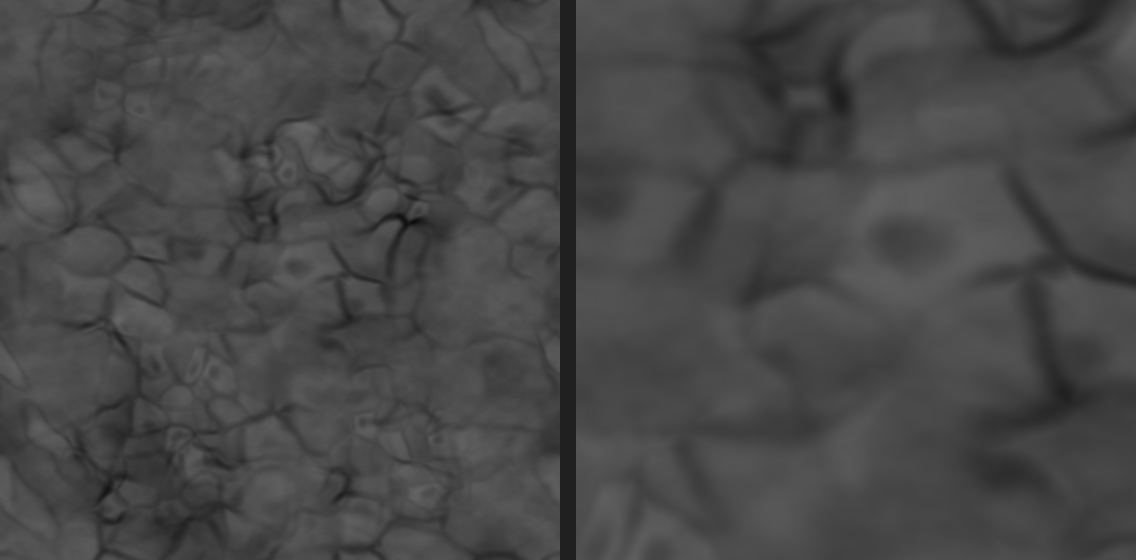
Left: the whole. Right: its middle third, enlarged.
A WebGL 1 fragment shader for this texture:

```glsl
precision highp float;
// Dark, weathered rock face: soft grey plates, clustered pebbles and slanted lozenges.
// Warped Voronoi cells give stones and cracks, layered value noise gives the mottling.
// Every lattice wraps at a whole number of cells, so the square tiles without a seam.
uniform vec2 u_resolution;

const float BASE_GREY = 0.303;
const float MOTTLE = 0.085;           // contrast of the broad clouds
const float GRAIN = 0.095;            // contrast of the fine surface
const float SMUDGE_DEPTH = 0.055;
const float PLATE_CRACK = 0.06;
const float STONE_CRACK = 0.15;
const float STONE_TONE = 0.09;
const float LOZENGE_TONE = 0.04;
const float WARP = 0.07;              // broad bending of the stones
const float RAGGED = 0.022;           // small irregularity of their outlines
const vec2 PLATE_CELLS = vec2(4.0, 5.0);
const vec2 STONE_CELLS = vec2(10.0, 12.0);
const vec2 CHIP_CELLS = vec2(18.0, 21.0);
const vec2 LIGHT_DIR = vec2(-0.6, 0.8);
const int LOZENGES = 7;

float hash(vec2 p) {
  return fract(sin(dot(p, vec2(127.1, 311.7))) * 43758.5453);
}

vec2 hash2(vec2 p) {
  return vec2(hash(p), hash(p + 57.3));
}

vec2 wrapCell(vec2 cell, vec2 period) {
  return floor(mod(cell + 0.5, period));
}

// Value noise that repeats after one unit of uv.
float noise(vec2 uv, vec2 period, float seed) {
  vec2 p = uv * period;
  vec2 i = floor(p);
  vec2 f = p - i;
  f = f * f * f * (f * (f * 6.0 - 15.0) + 10.0);
  float a = hash(wrapCell(i, period) + seed);
  float b = hash(wrapCell(i + vec2(1.0, 0.0), period) + seed);
  float c = hash(wrapCell(i + vec2(0.0, 1.0), period) + seed);
  float d = hash(wrapCell(i + 1.0, period) + seed);
  return mix(mix(a, b, f.x), mix(c, d, f.x), f.y);
}

float fbm(vec2 uv, vec2 period, float seed) {
  float sum = 0.0;
  float weight = 0.533;
  for (int k = 0; k < 4; k++) {
    sum += weight * noise(uv, period, seed + float(k) * 13.0);
    period *= 2.0;
    weight *= 0.5;
  }
  return sum;
}

// Returns border distance, random cell value, and offset from the cell centre.
vec4 voronoi(vec2 uv, vec2 period, float seed) {
  vec2 p = uv * period;
  vec2 i = floor(p);
  vec2 f = p - i;
  vec2 nearest = vec2(0.0);
  float best = 9.0;
  float id = 0.0;
  for (int y = -1; y <= 1; y++) for (int x = -1; x <= 1; x++) {
    vec2 g = vec2(float(x), float(y));
    vec2 cell = wrapCell(i + g, period) + seed;
    vec2 r = g + 0.1 + 0.8 * hash2(cell) - f;
    float d = dot(r, r);
    if (d < best) { best = d; nearest = r; id = hash(cell + 91.7); }
  }
  float edge = 9.0;
  for (int y = -2; y <= 2; y++) for (int x = -2; x <= 2; x++) {
    vec2 g = vec2(float(x), float(y));
    vec2 r = g + 0.1 + 0.8 * hash2(wrapCell(i + g, period) + seed) - f;
    vec2 across = r - nearest;
    if (dot(across, across) > 0.0001)
      edge = min(edge, dot(0.5 * (r + nearest), normalize(across)));
  }
  return vec4(edge, id, -nearest);
}

// Domed stones with varied greys, a lit side and a few hollow centres.
float stoneTone(vec4 v) {
  float dome = smoothstep(0.0, 0.22, v.x);
  float hollow = (1.0 - smoothstep(0.05, 0.3, length(v.zw))) * step(0.8, v.y);
  return dome * (v.y - 0.4 + 0.4 * dot(v.zw, LIGHT_DIR) - 0.9 * hollow);
}

// Slender bright stones leaning down to the right, each with a dark rim.
float lozenges(vec2 uv) {
  float sum = 0.0;
  for (int k = 0; k < LOZENGES; k++) {
    vec2 key = vec2(float(k) * 3.7, 41.0);
    vec2 d = fract(uv - hash2(key) + 0.5) - 0.5;
    float angle = -0.8 + 0.7 * (hash(key + 5.0) - 0.5);
    float c = cos(angle), s = sin(angle);
    vec2 q = vec2(c * d.x + s * d.y, c * d.y - s * d.x);
    float r = length(q / (vec2(0.085, 0.03) * mix(0.7, 1.1, hash(key + 9.0))));
    sum += 1.0 - smoothstep(0.55, 1.05, r);
    sum -= 0.7 * smoothstep(0.85, 1.1, r) * (1.0 - smoothstep(1.1, 1.4, r));
  }
  return sum;
}

void main() {
  vec2 uv = gl_FragCoord.xy / u_resolution;
  vec2 bend = vec2(fbm(uv, vec2(5.0), 3.0), fbm(uv, vec2(5.0), 71.0)) - 0.5;
  vec2 jag = vec2(noise(uv, vec2(21.0), 5.0), noise(uv, vec2(21.0), 67.0)) - 0.5;
  vec2 p = uv + WARP * bend + RAGGED * jag;

  vec4 plate = voronoi(p, PLATE_CELLS, 11.0);
  vec4 stone = voronoi(p, STONE_CELLS, 29.0);
  vec4 chip = voronoi(p, CHIP_CELLS, 47.0);
  float rubble = smoothstep(0.42, 0.66, fbm(uv, vec2(3.0), 19.0));
  float chips = rubble * smoothstep(0.45, 0.75, noise(uv, vec2(6.0), 83.0));
  float depth = noise(uv, vec2(15.0), 37.0);

  // Clouds, fine surface and dark smudges
  float grey = BASE_GREY + MOTTLE * (fbm(p, vec2(7.0, 8.0), 7.0) - 0.5);
  grey += GRAIN * (fbm(uv + 0.4 * WARP * bend, vec2(24.0, 31.0), 23.0) - 0.5);
  grey -= SMUDGE_DEPTH * smoothstep(0.62, 0.92, noise(p, vec2(9.0), 61.0));

  // Stones and lozenges
  grey += STONE_TONE * (0.2 + 0.8 * rubble) * (1.0 - 0.6 * chips) * stoneTone(stone);
  grey += 0.8 * STONE_TONE * chips * stoneTone(chip);
  grey += LOZENGE_TONE * lozenges(p);

  // Cracks, deep in the rubble and faint elsewhere
  grey -= PLATE_CRACK * depth * (1.0 - smoothstep(0.0, 0.06, plate.x));
  grey -= STONE_CRACK * (0.1 + 0.9 * rubble) * depth * depth * (1.0 - smoothstep(0.0, 0.16, stone.x));
  grey -= 0.4 * STONE_CRACK * chips * depth * (1.0 - smoothstep(0.0, 0.2, chip.x));

  gl_FragColor = vec4(vec3(clamp(grey, 0.04, 0.45)), 1.0);
}
```
